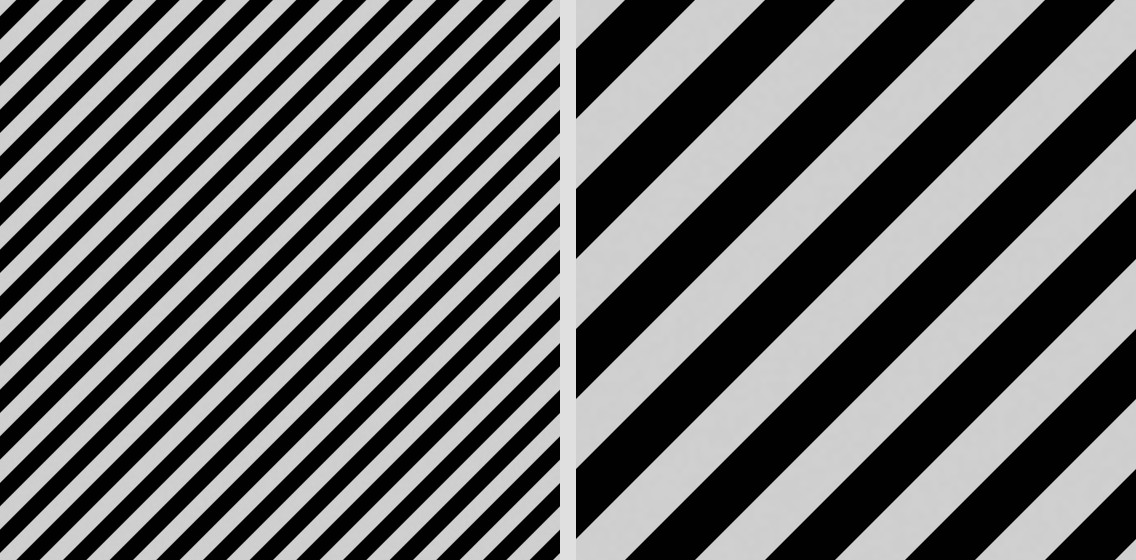
Left, the full canvas; right, a detail of the centre.
Write a Shadertoy shader that draws this pattern.

```glsl
// Even diagonal stripes, black on light grey, rising to the right, with a faint grain.

const float REPEATS = 12.0;       // stripes across and down
const float DARK_CENTRE = 0.6;    // middle of the dark stripe within one repeat
const float DARK_SHARE = 0.5;     // part of each repeat that is dark
const float GRAIN_CELLS = 256.0;  // grain cells along each side
const float GRAIN_AMOUNT = 0.012;
const vec3 LIGHT_GREY = vec3(0.812);
const vec3 NEAR_BLACK = vec3(0.005);

float hash21(vec2 p) {
    vec3 q = fract(vec3(p.xyx) * 0.1031);
    q += dot(q, q.yzx + 33.33);
    return fract((q.x + q.y) * q.z);
}

// Value noise that wraps after a whole number of cells
float wrappedNoise(vec2 uv, float cells) {
    vec2 p = uv * cells;
    vec2 cell = floor(p);
    vec2 f = fract(p);
    f = f * f * (3.0 - 2.0 * f);
    vec2 lo = mod(cell, cells);
    vec2 hi = mod(cell + 1.0, cells);
    float bottom = mix(hash21(lo), hash21(vec2(hi.x, lo.y)), f.x);
    float top = mix(hash21(vec2(lo.x, hi.y)), hash21(hi), f.x);
    return mix(bottom, top, f.y);
}

// Signed distance to the nearest diagonal stripe, negative inside
float stripeDistance(vec2 uv, float repeats, float centre, float share) {
    float phase = (uv.x - uv.y) * repeats - centre;
    float offset = abs(fract(phase + 0.5) - 0.5);
    return (offset - 0.5 * share) / (repeats * sqrt(2.0));
}

// Coverage of a shape, smoothed over about one pixel
float coverage(float dist, float pixel) {
    return 1.0 - smoothstep(-0.75 * pixel, 0.75 * pixel, dist);
}

void mainImage(out vec4 fragColor, in vec2 fragCoord) {
    vec2 uv = fragCoord / iResolution.xy;
    float pixel = 1.0 / min(iResolution.x, iResolution.y);

    // Light ground with faint grain
    float grain = wrappedNoise(uv, GRAIN_CELLS) - 0.5;
    vec3 ground = LIGHT_GREY + GRAIN_AMOUNT * grain;

    // Dark stripes
    float dist = stripeDistance(uv, REPEATS, DARK_CENTRE, DARK_SHARE);
    vec3 colour = mix(ground, NEAR_BLACK, coverage(dist, pixel));

    fragColor = vec4(colour, 1.0);
}
```
